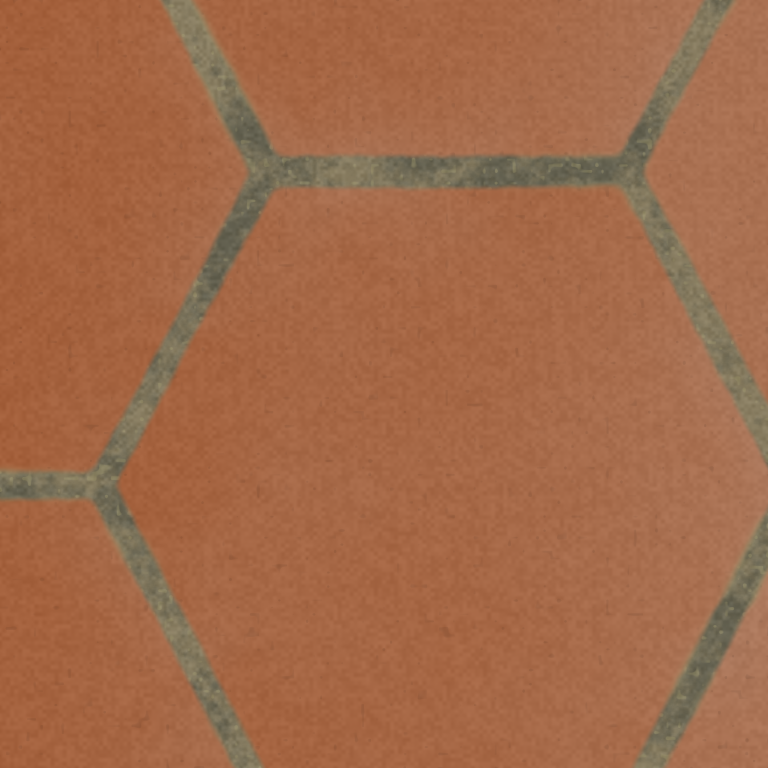
This pattern is drawn by a Shadertoy shader. Its source:

```glsl
// Large hexagonal terracotta floor tiles, about one across, with gritty grey-green joints.
// Each pixel takes the nearest cell of a staggered lattice by hexagon distance;
// layered value noise adds clay mottling, pale dusty rims and speckled grout.

// Layout, in canvas heights
const vec2 TILE_CENTER = vec2(0.583, 0.367);
const float HALF_HEIGHT = 0.409;    // centre to flat side
const float HALF_WIDTH = 0.453;     // centre to side corner
const float HALF_FLAT = 0.236;      // half of the flat side
const float CORNER_ROUND = 0.012;
const float JOINT_HALF = 0.0185;
const float JOINT_WOBBLE = 0.009;
const float EDGE_SOFTNESS = 0.005;

// Colours
const vec3 CLAY_DEEP = vec3(0.640, 0.370, 0.225);
const vec3 CLAY_PALE = vec3(0.672, 0.460, 0.345);
const vec3 GROUT_DARK = vec3(0.385, 0.375, 0.310);
const vec3 GROUT_LIGHT = vec3(0.535, 0.490, 0.380);
const vec3 GROUT_SPECK = vec3(0.620, 0.590, 0.430);

float hash(vec2 p) {
    return fract(sin(dot(p, vec2(127.1, 311.7))) * 43758.5453);
}

float noise(vec2 p) {
    vec2 i = floor(p), f = fract(p);
    f = f * f * (3.0 - 2.0 * f);
    return mix(mix(hash(i), hash(i + vec2(1, 0)), f.x),
               mix(hash(i + vec2(0, 1)), hash(i + vec2(1, 1)), f.x), f.y);
}

float fbm(vec2 p) {
    float sum = 0.0, weight = 0.5;
    for (int i = 0; i < 4; i++) {
        sum += weight * noise(p);
        p = p * 2.03 + 17.3;
        weight *= 0.5;
    }
    return sum / 0.9375;
}

float smoothMax(float a, float b, float k) {
    float h = max(k - abs(a - b), 0.0) / k;
    return max(a, b) + 0.25 * k * h * h;
}

// Signed distance to a flat-topped hexagon with softened corners
float hexagon(vec2 p) {
    vec2 q = sqrt(p * p + 0.25 * CORNER_ROUND * CORNER_ROUND);
    vec2 normal = normalize(vec2(HALF_HEIGHT, HALF_WIDTH - HALF_FLAT));
    float slant = dot(q, normal) - HALF_WIDTH * normal.x;
    return smoothMax(q.y - HALF_HEIGHT, slant, CORNER_ROUND);
}

// Nearest tile: distance in x, lattice index in yz
vec3 nearestTile(vec2 p) {
    float pitchX = HALF_WIDTH + HALF_FLAT;
    float pitchY = 2.0 * HALF_HEIGHT;
    float middle = floor(p.x / pitchX + 0.5);
    vec3 best = vec3(1e3, 0.0, 0.0);
    for (int i = -1; i <= 1; i++) {
        float column = middle + float(i);
        float shift = 0.5 * mod(column, 2.0);
        float row = floor(p.y / pitchY - shift + 0.5);
        float d = hexagon(p - vec2(column * pitchX, (row + shift) * pitchY));
        if (d < best.x) best = vec3(d, column, row);
    }
    return best;
}

vec3 clayColor(vec2 uv, vec2 id, float inset) {
    float rim = exp(-inset / 0.07) * smoothstep(0.35, 0.75, fbm(uv * 4.0 + id * 9.0));
    float paleness = 0.10 + 0.66 * uv.x + 0.40 * (fbm(uv * 5.0 + id * 13.0) - 0.5);
    paleness += 0.14 * (hash(id + 4.0) - 0.5) + 0.50 * rim;
    vec3 color = mix(CLAY_DEEP, CLAY_PALE, clamp(paleness, 0.0, 1.15));

    // Fine grain and a few dark pits
    color += 0.045 * (noise(uv * 190.0) - 0.5) + 0.025 * (fbm(uv * 55.0) - 0.5);
    float pits = smoothstep(0.86, 0.98, noise(uv * 110.0 + 31.0));
    return color * (1.0 - 0.07 * pits);
}

vec3 groutColor(vec2 uv) {
    float tone = 0.6 * fbm(uv * 11.0 + 5.0) + 0.4 * fbm(uv * 75.0);
    vec3 color = mix(GROUT_DARK, GROUT_LIGHT, smoothstep(0.30, 0.72, tone));
    float specks = smoothstep(0.74, 0.95, noise(uv * 130.0 + 8.0));
    color = mix(color, GROUT_SPECK, 0.45 * specks);
    return color + 0.08 * (noise(uv * 210.0) - 0.5);
}

void mainImage(out vec4 fragColor, in vec2 fragCoord) {
    vec2 uv = fragCoord / iResolution.y;
    vec3 tile = nearestTile(uv - TILE_CENTER);

    // Joint width drifts slowly, with a slightly ragged edge
    float jointHalf = JOINT_HALF + JOINT_WOBBLE * (noise(uv * 3.5 + tile.yz * 7.0) - 0.5);
    jointHalf += 0.004 * (fbm(uv * 45.0) - 0.5);
    float inset = -tile.x - jointHalf;

    float soft = max(EDGE_SOFTNESS, 1.0 / iResolution.y);
    float cover = smoothstep(-soft, soft, inset);
    vec3 grout = groutColor(uv);

    // Pale worn film where the grout meets the clay
    float film = exp(-pow(inset / 0.006, 2.0)) * smoothstep(0.45, 0.75, fbm(uv * 7.0 + 21.0));
    vec3 color = mix(grout, clayColor(uv, tile.yz, max(inset, 0.0)), cover);
    color = mix(color, GROUT_SPECK, 0.35 * film);

    fragColor = vec4(clamp(color, 0.0, 1.0), 1.0);
}
```
